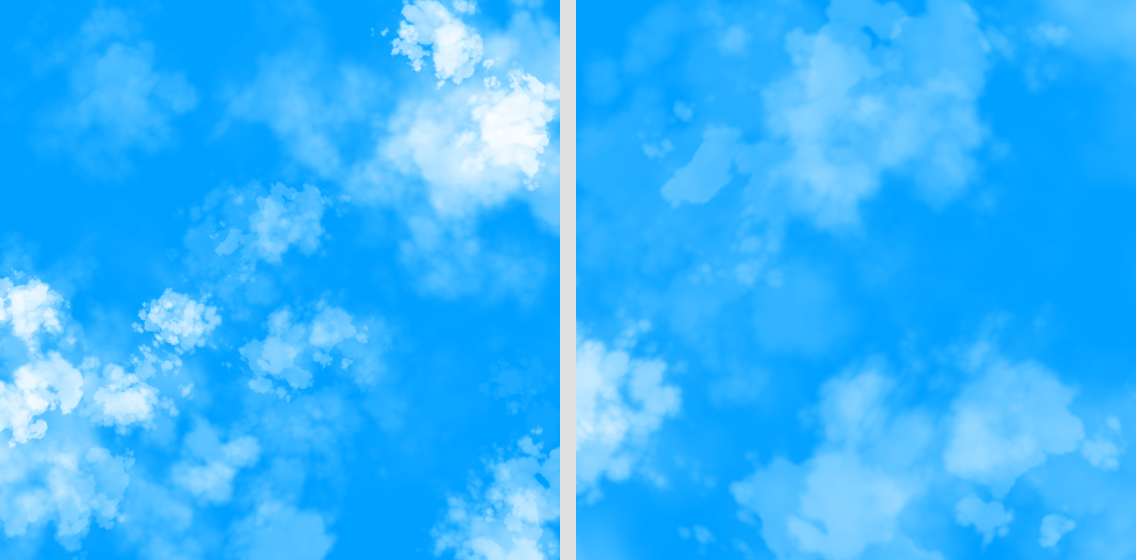
Left, the full canvas; right, a detail of the centre.
Write a Shadertoy shader that draws this texture.

```glsl
// Summer sky: translucent clouds over flat azure blue.
// Broad hazy banks and smaller bright puffs are stacks of overlapping discs,
// with outlines and opacity billowed by layered, rounded cellular noise.

vec2 hash2(vec2 p) {
    vec3 q = fract(p.xyx * vec3(0.1031, 0.1030, 0.0973));
    q += dot(q, q.yzx + 33.33);
    return fract((q.xx + q.yz) * q.zy);
}

// Rounded domes around scattered points, joined by soft creases
float domes(vec2 p) {
    vec2 cell = floor(p), f = p - cell;
    float sum = 0.0001;
    for (int y = -1; y <= 1; y++)
    for (int x = -1; x <= 1; x++) {
        vec2 o = vec2(x, y);
        vec2 d = o + hash2(cell + o) - f;
        sum += exp(-14.0 * dot(d, d));
    }
    return 1.0 + log(sum) / 14.0;
}

// Octaves of domes, bent once by sines; roughly centred on zero
float billow(vec2 p) {
    p += 0.1 * sin(p.yx * 2.3 + vec2(0.7, 2.1));
    float total = 0.0, weight = 0.5;
    for (int i = 0; i < 4; i++) {
        total += weight * (domes(p) - 0.86);
        p = mat2(0.8, 0.6, -0.6, 0.8) * p * 2.07 + 11.3;
        weight *= 0.48;
    }
    return total;
}

// Opacity of one layer: xy centre, z radius, w strength
float layer(vec2 p, vec4 c, float softness, float seed) {
    vec2 q = (p - c.xy) / (c.z * vec2(1.12, 0.95));
    float dist = length(q);
    if (dist > 1.7) return 0.0;
    float b = billow((p - c.xy) * 1.35 / c.z + 50.0 + seed * 7.3);
    float body = 1.06 - dist + 3.3 * b;
    // One side keeps a crisp rim, the opposite side dissolves
    float angle = seed * 2.4 - 0.8;
    float side = 0.5 + 0.5 * dot(q, vec2(cos(angle), sin(angle))) / max(dist, 0.4);
    float rim = softness * mix(1.5, 0.45, clamp(side, 0.0, 1.0));
    return clamp(c.w * smoothstep(0.0, rim, body) * (0.95 + 1.5 * b), 0.0, 1.0);
}

// Light passing through a cloud made of three shifted layers
float through(vec2 p, vec4 c, float softness, float seed) {
    float light = 1.0;
    float strength = 1.0 - sqrt(1.0 - c.w);
    for (int k = 0; k < 3; k++) {
        float id = seed + 0.37 * float(k);
        vec2 shift = (hash2(vec2(id * 5.1, id * 3.7 + 9.0)) - 0.5) * c.z * 1.1;
        vec4 part = vec4(c.xy + shift, c.z * (0.85 - 0.1 * float(k)), strength);
        light *= 1.0 - layer(p, part, softness, id);
    }
    return light;
}

void mainImage(out vec4 fragColor, in vec2 fragCoord) {
    vec2 uv = fragCoord / iResolution.xy;

    vec4 banks[11] = vec4[11](
        vec4(0.78, 0.78, 0.34, 0.58), vec4(0.95, 0.60, 0.26, 0.52),
        vec4(0.60, 0.84, 0.22, 0.28), vec4(0.24, 0.74, 0.20, 0.24),
        vec4(0.08, 0.20, 0.32, 0.62), vec4(0.30, 0.18, 0.28, 0.55),
        vec4(0.47, 0.14, 0.15, 0.30), vec4(0.60, 0.35, 0.15, 0.26),
        vec4(0.95, 0.05, 0.15, 0.34), vec4(0.45, 0.56, 0.13, 0.26),
        vec4(0.03, 0.45, 0.13, 0.35));
    vec4 puffs[11] = vec4[11](
        vec4(0.80, 0.93, 0.09, 0.80), vec4(0.87, 0.76, 0.10, 0.86),
        vec4(0.05, 0.46, 0.08, 0.80), vec4(0.04, 0.30, 0.10, 0.85),
        vec4(0.21, 0.29, 0.09, 0.62), vec4(0.31, 0.41, 0.07, 0.70),
        vec4(0.11, 0.12, 0.12, 0.45), vec4(0.48, 0.57, 0.10, 0.40),
        vec4(0.56, 0.38, 0.10, 0.48), vec4(0.93, 0.07, 0.12, 0.58),
        vec4(0.97, 0.28, 0.08, 0.12));

    // Clear sky, with the faintest veil
    float clear = 1.0 - 0.06 * smoothstep(-0.04, 0.12, billow(uv * 3.0 + 4.0));

    for (int i = 0; i < 11; i++)
        clear *= through(uv, banks[i], 0.95, float(i));
    for (int i = 0; i < 11; i++)
        clear *= through(uv, puffs[i], 0.5, float(i) + 20.0);

    vec3 azure = vec3(0.0, 0.628, 1.0);
    fragColor = vec4(mix(vec3(1.0), azure, clear), 1.0);
}
```
